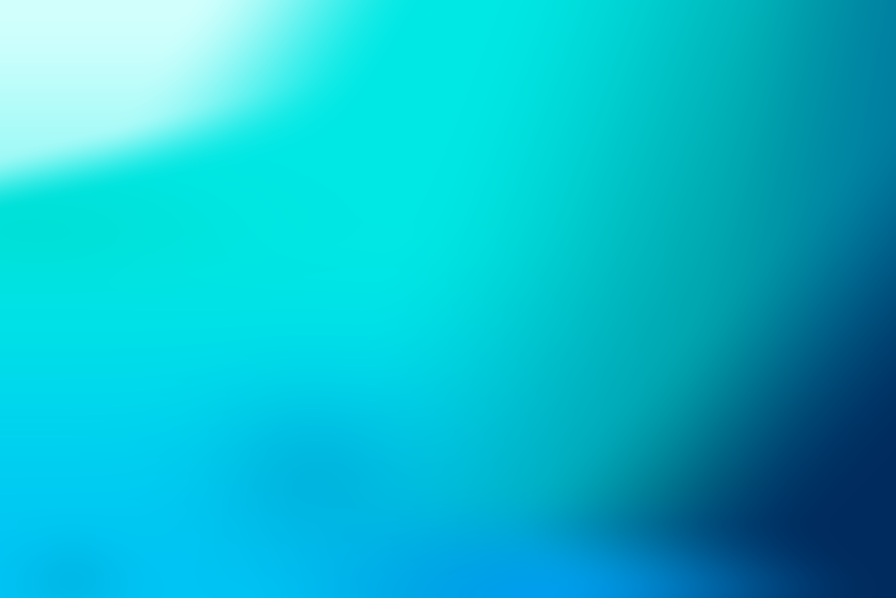
Give the GLSL for this background, as a Shadertoy shader.

```glsl
// Soft out-of-focus colour field: an aqua to azure gradient, shaded teal and
// navy towards the right, with a pale glow in the upper left corner.
// Each layer is a smooth ramp across a slanted line, or a Gaussian spot.

#define AQUA  vec3(0.00, 0.91, 0.895)
#define AZURE vec3(0.00, 0.77, 0.96)
#define TEAL  vec3(0.00, 0.62, 0.66)
#define STEEL vec3(0.00, 0.45, 0.62)
#define ROYAL vec3(0.00, 0.62, 0.93)
#define NAVY  vec3(0.00, 0.17, 0.37)
#define PALE  vec3(0.82, 1.00, 0.99)
#define GREEN vec3(0.00, 0.85, 0.80)
#define DUSK  vec3(0.00, 0.64, 0.82)

// Rises from 0 to 1 as value goes from start to end, in either direction.
float ramp(float start, float end, float value) {
    float t = clamp((value - start) / (end - start), 0.0, 1.0);
    return t * t * (3.0 - 2.0 * t);
}

// Gaussian spot with separate horizontal and vertical radii.
float spot(vec2 p, vec2 centre, vec2 radius) {
    vec2 q = (p - centre) / radius;
    return exp(-dot(q, q));
}

// Pale corner light, bounded by a slanted lower rim and a soft right side.
float cornerGlow(vec2 p) {
    float rim = p.y - 0.645 - 0.28 * p.x;
    float side = p.x - 0.4 * (p.y - 0.88);
    float body = ramp(0.0, 0.10 + 0.1 * p.x, rim) * ramp(0.43, 0.16, side);
    return body * mix(0.72, 1.0, ramp(0.65, 1.0, p.y));
}

// Dark lower right mass, pushed back along the bottom edge.
float navyShade(vec2 p) {
    float slant = p.x - 0.64 * p.y - 0.13 * ramp(0.14, 0.0, p.y);
    return ramp(0.47, 0.85, slant);
}

void mainImage(out vec4 fragColor, in vec2 fragCoord) {
    vec2 p = fragCoord / iResolution.xy;

    // Base gradient and faint tonal spots on the left
    vec3 colour = mix(AZURE, AQUA, ramp(0.0, 0.65, p.y));
    colour = mix(colour, GREEN, 0.5 * spot(p, vec2(0.04, 0.62), vec2(0.22, 0.10)));
    colour = mix(colour, DUSK, 0.55 * spot(p, vec2(0.35, 0.20), vec2(0.11, 0.14)));
    colour = mix(colour, DUSK, 0.35 * spot(p, vec2(0.08, 0.03), vec2(0.06, 0.07)));

    // Shade deepening to the right
    colour = mix(colour, TEAL, ramp(0.28, 0.76, p.x - 0.25 * p.y));
    colour = mix(colour, STEEL, 0.85 * ramp(0.70, 0.96, p.x - 0.12 * p.y));

    // Blue band on the bottom edge, then the navy mass
    colour = mix(colour, ROYAL, ramp(0.20, 0.0, p.y) * ramp(0.25, 0.60, p.x));
    colour = mix(colour, NAVY, navyShade(p));

    // Corner light
    colour = mix(colour, PALE, cornerGlow(p));

    fragColor = vec4(colour, 1.0);
}
```
